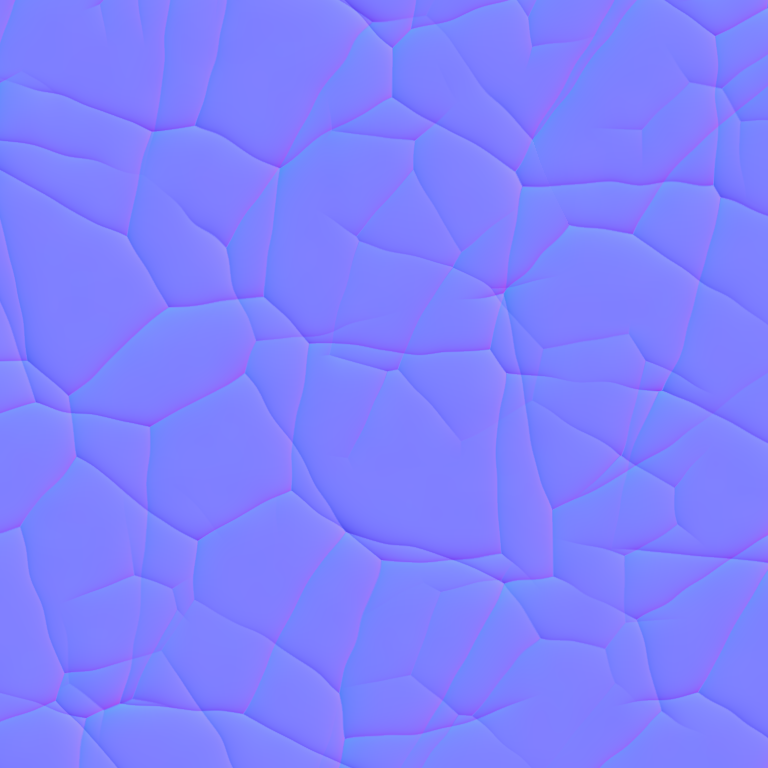
Give the GLSL for this texture map, as a Shadertoy shader.

```glsl
// Tangent-space normal map of cracked, softly bevelled plates
#define PLATE_SCALE 4.4     // main plates per canvas height
#define CROSS_SCALE 3.5     // long cracks crossing the plates
#define SHARD_SCALE 7.5     // local small shards
#define BEVEL_WIDTH 0.017
#define BEVEL_DEPTH 0.0020
#define CRACK_WIDTH 0.003
#define CRACK_DEPTH 0.00036
#define SLOPE_SKEW 0.42     // lower plate rims are steeper than upper ones
#define BEND 0.045          // slow bending of the cracks
#define JAG 0.007           // fine raggedness of the cracks
#define GRAIN 0.022         // faint unevenness of the plate tops
#define EDGE_SOFT 0.0016    // smoothing across the crack line

vec2 hash2(vec2 p) {
    return fract(sin(dot(p, vec2(127.1, 311.7))) * vec2(43758.5453, 22578.146));
}

// Two independent smooth noises in one lookup
vec2 noise2(vec2 p) {
    vec2 i = floor(p), f = fract(p);
    f = f * f * (3.0 - 2.0 * f);
    return mix(mix(hash2(i), hash2(i + vec2(1, 0)), f.x),
               mix(hash2(i + vec2(0, 1)), hash2(i + vec2(1, 1)), f.x), f.y);
}

vec2 cellCentre(vec2 id) {
    return id + 0.07 + 0.86 * hash2(id);
}

// Tilt of the surface towards the borders of Voronoi cells
vec2 grooveTilt(vec2 p, float scale, float angle, vec2 seed, float strength) {
    if (strength <= 0.0) return vec2(0.0);
    float c = cos(angle), s = sin(angle);
    mat2 turn = mat2(c, s, -s, c);
    vec2 q = turn * p * scale + seed;
    vec2 cell = floor(q), home = cell, toHome = vec2(0.0);
    float nearest = 1e3;

    // Closest cell centre
    for (int y = -1; y <= 1; y++)
    for (int x = -1; x <= 1; x++) {
        vec2 id = cell + vec2(x, y);
        vec2 r = cellCentre(id) - q;
        float d = dot(r, r);
        if (d < nearest) { nearest = d; home = id; toHome = r; }
    }

    // Wide bevel and thin crack at each border, steeper where it faces down
    vec2 tilt = vec2(0.0);
    float border = 1e3;
    for (int y = -1; y <= 1; y++)
    for (int x = -1; x <= 1; x++) {
        if (x == 0 && y == 0) continue;
        vec2 r = cellCentre(home + vec2(x, y)) - q;
        vec2 facing = normalize(r - toHome);
        float d = max(dot(0.5 * (r + toHome), facing), 0.0) / scale;
        border = min(border, d);
        if (d > 0.12) continue;
        facing = facing * turn;
        vec2 width = (1.0 + SLOPE_SKEW * facing.y) * vec2(BEVEL_WIDTH, CRACK_WIDTH);
        tilt += facing * dot(vec2(BEVEL_DEPTH, CRACK_DEPTH) / width, exp(-d / width));
    }
    return strength * tilt * smoothstep(-0.3 * EDGE_SOFT, EDGE_SOFT, border);
}

void mainImage(out vec4 fragColor, in vec2 fragCoord) {
    vec2 p = fragCoord / iResolution.y;

    // Bent coordinates for the crack layers
    vec2 bend = BEND * (noise2(p * 5.0) - 0.5) + JAG * (noise2(p * 24.0) - 0.5);
    vec2 bend2 = vec2(-bend.y, bend.x);

    // Slow masks let cracks fade out inside a plate
    vec2 fade = noise2(p * 5.3 + 31.0);
    float shardArea = smoothstep(0.5, 0.75, noise2(p * 6.0 + 57.0).x);

    vec2 tilt = grooveTilt(p + bend, PLATE_SCALE, 0.25, vec2(3.0, 8.0),
                           smoothstep(0.08, 0.4, fade.x));
    tilt += grooveTilt(p + bend2, CROSS_SCALE, 1.1, vec2(21.0, 5.0),
                       smoothstep(0.15, 0.5, fade.y));
    tilt += grooveTilt(p - bend, SHARD_SCALE, 2.0, vec2(11.0, 43.0),
                       0.7 * shardArea);
    tilt += GRAIN * (noise2(p * 30.0 + 5.0) - 0.5);

    // Encode the normal
    vec3 normal = normalize(vec3(tilt, 1.0));
    fragColor = vec4(0.5 + 0.5 * normal, 1.0);
}
```
